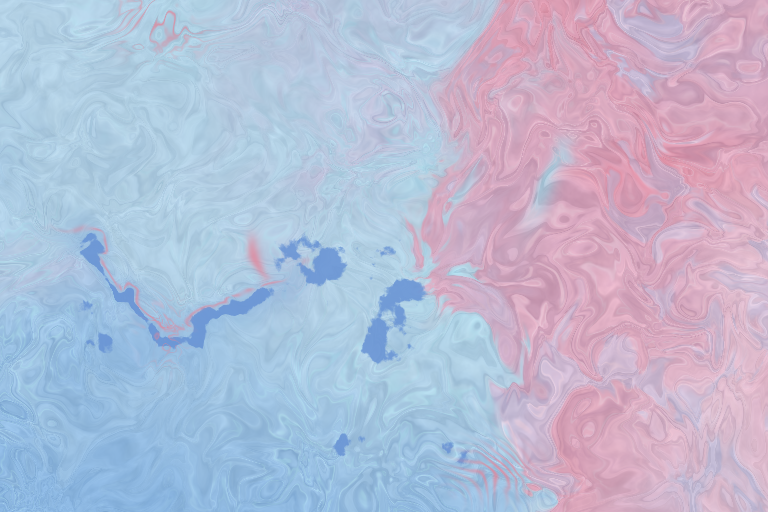
A Shadertoy shader for this background:

```glsl
// Marbled paint: pale blue pouring into rose, with deep blue veins and coral flecks.
#define WARP 0.13        // large bend of the paint
#define CURL 0.08        // small bend of the paint
#define FOLDS 8.0        // density of the layered folds
#define STRANDS 10.0     // density of the fine marbling lines
#define STREAKS 45.0     // fineness of the brushed streaks
#define FLECK_SCALE 30.0 // fineness of the broken blue pigment

const vec3 PALE  = vec3(0.69, 0.81, 0.89);
const vec3 SKY   = vec3(0.53, 0.70, 0.87);
const vec3 DEEP  = vec3(0.40, 0.57, 0.83);
const vec3 AQUA  = vec3(0.66, 0.85, 0.91);
const vec3 LILAC = vec3(0.75, 0.73, 0.84);
const vec3 ROSE  = vec3(0.84, 0.65, 0.74);
const vec3 CORAL = vec3(0.88, 0.53, 0.61);
const vec3 BLUSH = vec3(0.87, 0.76, 0.82);

float hash(vec2 p) {
    vec3 h = fract(vec3(p.xyx) * 0.1031);
    h += dot(h, h.yzx + 33.33);
    return fract((h.x + h.y) * h.z);
}

float noise(vec2 p) {
    vec2 i = floor(p), f = fract(p);
    f = f * f * (3.0 - 2.0 * f);
    return mix(mix(hash(i), hash(i + vec2(1, 0)), f.x),
               mix(hash(i + vec2(0, 1)), hash(i + vec2(1, 1)), f.x), f.y);
}

// Layered noise centered on zero
float fbm(vec2 p, int octaves) {
    float sum = 0.0, amp = 0.5;
    for (int i = 0; i < octaves; i++) {
        sum += amp * (noise(p) - 0.5);
        p = mat2(1.6, 1.2, -1.2, 1.6) * p + 7.3;
        amp *= 0.5;
    }
    return sum;
}

vec2 fbm2(vec2 p) { return vec2(fbm(p, 3), fbm(p + 41.7, 3)); }

// Soft elliptical pool of paint
float pool(vec2 p, float x, float y, float rx, float ry) {
    p = (p - vec2(x, y)) / vec2(rx, ry);
    return exp(-dot(p, p));
}

float ridge(float d, float width) { return exp(-d * d / (width * width)); }

// Thin contour lines of a smooth field
float strand(float field, float sharpness) {
    return pow(0.5 + 0.5 * sin(6.2832 * field), sharpness);
}

void mainImage(out vec4 fragColor, in vec2 fragCoord) {
    vec2 p = fragCoord / iResolution.y;

    // Folded coordinates and paint fields
    vec2 bend = fbm2(p * 4.0);
    vec2 curl = fbm2(p * 9.0 + bend * 6.0);
    vec2 q = p + WARP * bend + CURL * curl;
    float swirl = fbm(q * 5.0 + curl * 2.0, 3);
    float patches = fbm(q * 9.0 + curl * 3.0 + 19.0, 4);
    float fine = fbm(p * 42.0 + curl * 9.0, 4);
    float streak = fbm(vec2(swirl * STREAKS, patches * 7.0), 3);
    float busy = smoothstep(-0.15, 0.15, fbm(p * 4.0 + 5.0, 3));
    float fold = fract(swirl * FOLDS + 0.6 * patches);
    fold *= 1.0 - smoothstep(0.92, 1.0, fold);
    float lines = busy * strand(swirl * STRANDS + patches * 3.0, 20.0);

    // Blue side, deeper toward the lower left
    float depth = 1.0 - smoothstep(0.02, 0.64, q.y + 0.28 * q.x - 0.3 * swirl);
    depth += 0.35 * pool(q, 0.20, 0.36, 0.09, 0.13) + 0.25 * pool(q, 0.02, 0.70, 0.13, 0.16);
    vec3 color = mix(PALE, SKY, clamp(depth + 0.5 * patches - 0.04, 0.0, 1.0));

    // Lilac haze and cool aqua pools
    float haze = pool(q, 0.66, 0.90, 0.27, 0.20) + 0.7 * pool(q, 0.69, 0.67, 0.14, 0.08)
               + 0.6 * pool(q, 0.08, 0.47, 0.13, 0.06) + 0.5 * pool(q, 0.57, 0.46, 0.07, 0.07);
    color = mix(color, LILAC, clamp(haze * (0.6 + 2.5 * patches), 0.0, 0.9));
    float cool = pool(q, 0.88, 0.67, 0.09, 0.06) + pool(q, 0.91, 0.47, 0.08, 0.13)
               + 0.7 * pool(q, 0.36, 0.92, 0.10, 0.13);
    color = mix(color, AQUA, min(cool, 1.0) * 0.7);

    // Rose side with coral, blush and lilac patches
    float upper = smoothstep(0.55, 0.90, q.y);
    float shore = q.x - 0.89 - 0.15 * (1.0 - smoothstep(0.10, 0.50, q.y)) - 0.06 * upper
                + 0.25 * swirl + 0.25 * patches;
    float blur = mix(0.03, 0.15, upper);
    float rosy = smoothstep(-blur, blur, shore);
    float hot = pool(q, 1.22, 0.90, 0.22, 0.17) + pool(q, 1.21, 0.63, 0.08, 0.07)
              + 0.7 * pool(q, 1.38, 0.70, 0.15, 0.07) + 0.4 * pool(q, 1.13, 0.08, 0.10, 0.12);
    vec3 warm = mix(ROSE, CORAL, clamp(hot * (0.5 + 2.2 * patches) + 0.5 * swirl, 0.0, 0.9));
    float milky = pool(q, 1.44, 0.08, 0.23, 0.18) + 0.7 * pool(q, 1.47, 0.44, 0.08, 0.20);
    warm = mix(warm, BLUSH, clamp(milky * (0.9 + patches), 0.0, 0.9));
    float mauve = pool(q, 1.38, 0.91, 0.15, 0.10) + 0.9 * pool(q, 1.36, 0.05, 0.14, 0.10)
                + 0.8 * pool(q, 0.97, 0.45, 0.08, 0.28);
    mauve = mauve * (0.75 + 2.5 * patches) + 0.6 * smoothstep(0.06, 0.17, patches - 0.3 * swirl);
    warm = mix(warm, LILAC, clamp(mauve, 0.0, 0.9));
    color = mix(color, warm, rosy);

    // Aqua rim along the shore and a tongue reaching into the rose
    float rim = ridge(shore, 0.014) * (1.0 - upper);
    float tongue = pool(q, 1.09 + 0.3 * (q.y - 0.61), 0.61, 0.02, 0.08);
    color = mix(color, AQUA, clamp(0.6 * rim + 0.8 * tongue, 0.0, 0.85));

    // Layered folds, marbling strands and surface grain
    color = mix(color, mix(AQUA, BLUSH, rosy), 0.5 * lines);
    color += (fold - 0.45) * mix(0.025, 0.055, max(busy * 0.5, rosy)) + 0.10 * fine;
    color += streak * (0.06 + 0.08 * busy) * vec3(1.1, 1.0, 0.7);

    // Deep blue vein and broken pigment
    float veinY = 0.54 - 0.18 * smoothstep(0.17, 0.31, q.x) + 0.09 * smoothstep(0.36, 0.62, q.x);
    float reach = smoothstep(0.10, 0.18, q.x) * (1.0 - smoothstep(0.54, 0.66, q.x));
    float offset = q.y - veinY;
    float vein = reach * ridge(offset, 0.024);
    float pigment = pool(p, 0.62, 0.48, 0.08, 0.08) + pool(p, 0.78, 0.44, 0.05, 0.10)
                  + pool(p, 0.74, 0.32, 0.08, 0.05) + pool(p, 0.70, 0.14, 0.07, 0.04)
                  + pool(p, 0.89, 0.12, 0.04, 0.05) + 0.7 * pool(p, 0.20, 0.34, 0.07, 0.13);
    float grain = fbm(p * FLECK_SCALE + curl, 5);
    float blue = smoothstep(0.46, 0.60, max(0.75 * vein, 0.56 * pigment) + 1.3 * grain);
    color = mix(color, SKY, 0.5 * reach * ridge(offset, 0.05));
    color = mix(color, DEEP, 0.85 * blue * smoothstep(0.08, 0.4, max(vein, pigment)));

    // Coral threads beside the vein, ribbons and combed stripes
    float thread = reach * ridge(offset - 0.03, 0.006) * smoothstep(-0.08, 0.1, patches);
    float ribbon = strand(swirl * 7.0, 8.0) * (pool(p, 0.32, 0.96, 0.09, 0.06)
                 + 0.7 * pool(p, 0.32, 0.35, 0.04, 0.06)) + pool(q, 0.525, 0.50, 0.009, 0.03);
    ribbon += strand(length(q - vec2(0.90, 0.0)) * 55.0, 2.0) * pool(p, 0.97, 0.08, 0.07, 0.045);
    color = mix(color, CORAL, clamp(0.6 * thread + 0.8 * ribbon, 0.0, 0.8));

    fragColor = vec4(clamp(color, 0.0, 1.0), 1.0);
}
```
